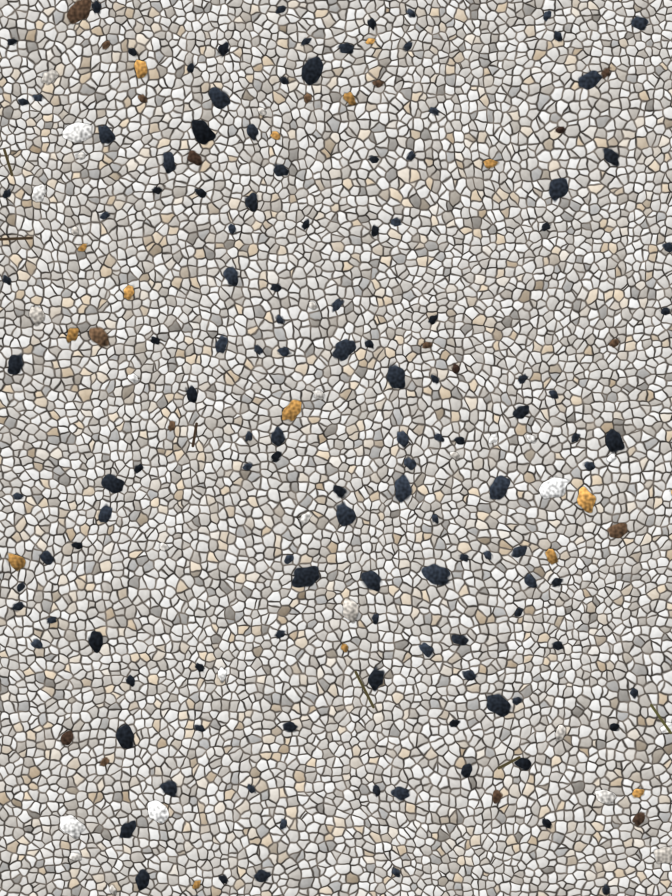
Write a Shadertoy shader that draws this texture.

```glsl
// Pale crushed gravel with scattered dark, brown and ochre pebbles and a few twigs.
// Grains are cells of a weighted Voronoi diagram, with shaded crevices between;
// pebbles are noisy ellipses on a sparse jittered grid. Lengths are canvas heights.

#define GRAIN_ROWS 102.0
#define GRAIN_SIZE_SPREAD 0.28
#define CREVICE_WIDTH 0.18
#define PEBBLE_ROWS 30.0
#define PEBBLE_CHANCE 0.29
#define TWIG_COUNT 6
#define CREVICE_COLOR vec3(0.35, 0.325, 0.30)
#define STONE_DULL vec3(0.71, 0.685, 0.65)
#define STONE_BRIGHT vec3(0.955, 0.955, 0.95)
#define SLATE vec3(0.14, 0.16, 0.19)
#define OCHRE vec3(0.70, 0.53, 0.30)
#define LIGHT_DIR vec2(-0.5, 0.866)

vec3 hash3(vec2 p) {
    vec3 q = fract(p.xyx * vec3(0.1031, 0.1030, 0.0973));
    q += dot(q, q.yxz + 33.33);
    return fract((q.xxy + q.yzz) * q.zyx);
}

float gradientDot(vec2 cell, vec2 offset) {
    float angle = 6.2832 * hash3(cell + 71.0).x;
    return dot(vec2(cos(angle), sin(angle)), offset);
}

float gradientNoise(vec2 p) {
    vec2 i = floor(p), f = fract(p);
    vec2 u = f * f * f * (f * (f * 6.0 - 15.0) + 10.0);
    vec2 e = vec2(1.0, 0.0);
    float low = mix(gradientDot(i, f), gradientDot(i + e, f - e), u.x);
    float high = mix(gradientDot(i + e.yx, f - e.yx), gradientDot(i + 1.0, f - 1.0), u.x);
    return mix(low, high, u.y);
}

float smoothMin(float a, float b, float k) {
    float h = max(k - abs(a - b), 0.0) / k;
    return min(a, b) - 0.25 * k * h * h;
}

// Offset from p to the seed of a cell (xy) and the weight that enlarges it (z)
vec3 grainSeed(vec2 cell, vec2 p) {
    vec3 h = hash3(cell);
    return vec3(cell + 0.08 + 0.84 * h.xy - p, GRAIN_SIZE_SPREAD * h.z * h.z);
}

vec3 gravel(vec2 p) {
    // Uneven grain size over the bed, and ragged outlines
    vec2 g = p + 0.018 * vec2(gradientNoise(p * 6.0), gradientNoise(p * 6.0 + 40.0));
    g *= GRAIN_ROWS;
    g += 0.16 * vec2(gradientNoise(g * 1.3), gradientNoise(g * 1.3 + 17.0));

    vec2 home = floor(g), owner = home;
    vec3 seed = vec3(0.0);
    float nearest = 1e3;
    for (int y = -1; y <= 1; y++)
    for (int x = -1; x <= 1; x++) {
        vec2 cell = home + vec2(x, y);
        vec3 s = grainSeed(cell, g);
        float power = dot(s.xy, s.xy) - s.z;
        if (power < nearest) { nearest = power; seed = s; owner = cell; }
    }

    // Rounded distance to the border of the owning grain
    float edge = 1.0;
    for (int y = -2; y <= 2; y++)
    for (int x = -2; x <= 2; x++) {
        vec2 cell = home + vec2(x, y);
        if (cell == owner) continue;
        vec3 s = grainSeed(cell, g);
        float power = dot(s.xy, s.xy) - s.z;
        edge = smoothMin(edge, 0.5 * (power - nearest) / length(s.xy - seed.xy), 0.08);
    }

    // Tone, tint and facet light of each stone
    vec3 h = hash3(owner + 191.0);
    vec3 stone = mix(STONE_DULL, STONE_BRIGHT, sqrt(h.x));
    stone *= mix(vec3(1.0), vec3(0.98, 0.91, 0.81), smoothstep(0.8, 1.0, h.y));
    stone *= 1.0 - 0.22 * step(0.93, h.z);
    stone += 0.10 * dot(-seed.xy, LIGHT_DIR) + 0.04 * gradientNoise(g * 2.5);
    vec3 crevice = CREVICE_COLOR * (0.95 + 0.9 * gradientNoise(g * 0.7 + 9.0));
    return mix(crevice, stone, smoothstep(-0.02, CREVICE_WIDTH, edge));
}

vec3 pebbleColor(float kind, float tone) {
    vec3 color = SLATE * (0.6 + 0.8 * tone);
    if (kind > 0.70) color = mix(vec3(0.20, 0.15, 0.13), vec3(0.42, 0.33, 0.25), tone);
    if (kind > 0.81) color = OCHRE * (0.8 + 0.4 * tone);
    if (kind > 0.88) color = mix(STONE_DULL, STONE_BRIGHT, tone);
    return color;
}

vec3 addPebbles(vec3 color, vec2 p) {
    vec2 g = p * PEBBLE_ROWS;
    float blur = 0.5 * PEBBLE_ROWS / iResolution.y + 0.01;
    for (int y = -1; y <= 1; y++)
    for (int x = -1; x <= 1; x++) {
        vec2 cell = floor(g) + vec2(x, y);
        vec3 place = hash3(cell + 311.0), look = hash3(cell + 523.0);
        float chance = PEBBLE_CHANCE * (1.0 + 0.9 * gradientNoise(cell * 0.17));
        if (place.z > chance) continue;
        vec2 d = g - cell - 0.2 - 0.6 * place.xy;
        float angle = 6.2832 * look.z, c = cos(angle), s = sin(angle);
        vec2 q = mat2(c, -s, s, c) * d * vec2(0.82, 1.2);
        float radius = 0.13 + 0.27 * pow(look.x, 4.0);
        float outline = length(q) - radius * (1.0 + 0.45 * gradientNoise(q / radius * 1.1 + cell * 3.7));
        vec3 body = pebbleColor(look.y, fract(look.z * 17.0));
        body *= 1.0 + 0.3 * dot(d, LIGHT_DIR) / radius + 0.5 * gradientNoise(g * 9.0);
        color *= 1.0 - 0.3 * (1.0 - smoothstep(0.0, 0.06, outline));
        color = mix(color, body, 1.0 - smoothstep(-blur, blur, outline));
    }
    return color;
}

vec3 addTwigs(vec3 color, vec2 p) {
    for (int i = 0; i < TWIG_COUNT; i++) {
        vec3 h = hash3(vec2(i, 831.0)), k = hash3(vec2(i, 977.0));
        vec2 d = p - h.xy * vec2(iResolution.x / iResolution.y, 1.0);
        vec2 axis = vec2(cos(3.1416 * h.z), sin(3.1416 * h.z));
        float reach = mix(0.009, 0.028, k.x);
        float dist = length(d - axis * clamp(dot(d, axis), -reach, reach));
        vec3 bark = mix(vec3(0.24, 0.18, 0.15), vec3(0.42, 0.43, 0.25), k.y);
        color = mix(color, bark, 1.0 - smoothstep(0.0006, 0.0022, dist));
    }
    return color;
}

void mainImage(out vec4 fragColor, in vec2 fragCoord) {
    // Four samples per pixel keep the fine grains smooth
    vec3 sum = vec3(0.0);
    for (int i = 0; i < 4; i++) {
        vec2 shift = vec2(i % 2, i / 2) * 0.5 - 0.25;
        vec2 p = (fragCoord + shift) / iResolution.y;
        sum += clamp(addTwigs(addPebbles(gravel(p), p), p), 0.0, 1.0);
    }
    fragColor = vec4(sum / 4.0, 1.0);
}
```
